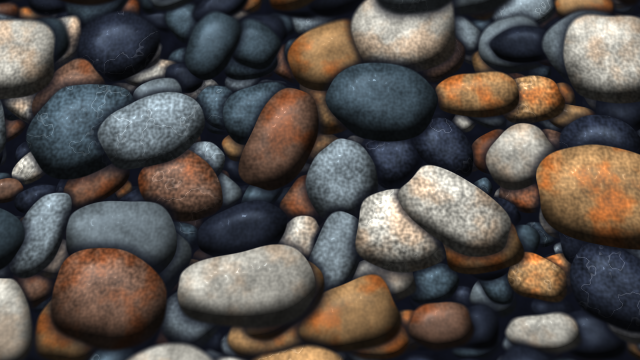
Write a Shadertoy shader that draws this texture.

```glsl
// Wet river pebbles: layers of scattered, irregular egg shapes painted from small
// to large. Each stone is shaded as a flat dome with mottling, speckles and a cool
// sky sheen, and casts a soft contact shadow on the stones beneath it.

const int LAYERS = 6;
const vec3 GAP = vec3(0.055, 0.063, 0.098);
const vec3 NAVY = vec3(0.13, 0.15, 0.20);
const vec3 SLATE = vec3(0.24, 0.30, 0.34);
const vec3 BLUE_GREY = vec3(0.46, 0.51, 0.54);
const vec3 BROWN = vec3(0.45, 0.34, 0.28);
const vec3 TAN = vec3(0.68, 0.53, 0.36);
const vec3 PALE = vec3(0.76, 0.75, 0.71);
const vec3 SKY = vec3(0.60, 0.67, 0.73);
const vec3 LIGHT = vec3(-0.20, 0.60, 0.77);

struct Pebble {
    vec2 centre;
    vec2 radii;
    mat2 turn;
    vec2 seed;
};

vec2 hash22(vec2 p) {
    vec3 h = fract(p.xyx * vec3(0.1031, 0.1030, 0.0973));
    h += dot(h, h.yzx + 33.33);
    return fract((h.xx + h.yz) * h.zy);
}

float cornerSlope(vec2 cell, vec2 offset) {
    float a = 6.2832 * hash22(cell).x;
    return dot(vec2(cos(a), sin(a)), offset);
}

float gradientNoise(vec2 p) {
    vec2 i = floor(p), f = p - i;
    vec2 u = f * f * f * (f * (f * 6.0 - 15.0) + 10.0);
    vec2 e = vec2(1.0, 0.0);
    float low = mix(cornerSlope(i, f), cornerSlope(i + e, f - e), u.x);
    float high = mix(cornerSlope(i + e.yx, f - e.yx), cornerSlope(i + 1.0, f - 1.0), u.x);
    return mix(low, high, u.y);
}

float fbm(vec2 p) {
    float sum = 0.0, amp = 0.65;
    for (int i = 0; i < 4; i++) {
        sum += amp * gradientNoise(p);
        p = mat2(1.6, 1.2, -1.2, 1.6) * p + 7.3;
        amp *= 0.55;
    }
    return sum;
}

Pebble makePebble(vec2 cell, vec2 cellSize, float layer) {
    vec2 key = cell + layer * vec2(37.0, 61.0) + 211.0;
    vec2 jitter = hash22(key) - 0.5;
    vec2 shape = hash22(key + 113.7);
    vec2 seed = hash22(key + 271.3);
    float swing = 2.0 * hash22(key + 419.9).x - 1.0;
    float angle = 0.1 + 1.4 * swing * abs(swing);
    float major = cellSize.y * mix(0.48, 0.66, shape.x);
    float stagger = 0.5 * mod(cell.y, 2.0);
    vec2 centre = (cell + 0.5 + vec2(stagger, 0.0) + 0.5 * jitter) * cellSize;
    mat2 turn = mat2(cos(angle), sin(angle), -sin(angle), cos(angle));
    return Pebble(centre, major * vec2(1.0, 1.0 / mix(1.12, 1.95, shape.y)), turn, seed);
}

// Returns the scaled local position, the dome radius (1 at the rim) and the distance.
vec4 pebbleField(vec2 p, Pebble s) {
    vec2 q = ((p - s.centre) * s.turn) / s.radii;
    q.y *= 1.0 + 0.4 * (s.seed.y - 0.5) * q.x;
    float power = mix(2.0, 2.8, s.seed.x);
    float rim = pow(pow(abs(q.x), power) + pow(abs(q.y), power), 1.0 / power);
    rim *= 1.0 + 0.16 * gradientNoise(q * 1.1 + s.seed * 40.0);
    float dist = (rim - 1.0) * rim / max(length(q / s.radii), 0.001);
    return vec4(q, rim, dist);
}

vec3 stoneColour(float pick) {
    vec3 c = pick < 0.22 ? NAVY : SLATE;
    c = pick > 0.42 ? BLUE_GREY : c;
    c = pick > 0.63 ? BROWN : c;
    c = pick > 0.76 ? TAN : c;
    return pick > 0.88 ? PALE : c;
}

vec3 shadePebble(vec2 p, vec4 field, Pebble s, float focus) {
    vec2 grain = p + s.seed * 19.0;
    float mottle = fbm(grain * 13.0);
    float stain = fbm(grain * 8.0 + 5.0);
    float speckle = gradientNoise(grain * 105.0) + 0.7 * gradientNoise(grain * 52.0);

    // Surface colour
    vec3 albedo = stoneColour(s.seed.x) * mix(0.85, 1.12, s.seed.y);
    float warmth = smoothstep(0.0, 0.12, albedo.r - albedo.b);
    albedo *= mix(vec3(1.0), vec3(1.08, 0.80, 0.58), warmth * smoothstep(-0.1, 0.35, stain));
    albedo *= 1.0 + 0.5 * mottle + mix(0.15, 0.5, s.seed.y) * focus * speckle;
    float vein = 1.0 - smoothstep(0.0, 0.035, abs(stain + 0.12));
    albedo += 0.12 * vein * step(0.7, s.seed.y);

    // Flat dome under a soft sky
    float rim = min(field.z, 1.0);
    vec2 slope = s.turn * (field.xy * s.radii.y / s.radii);
    slope = slope * pow(rim, 1.5) * 1.5 + 0.16 * vec2(mottle, stain);
    vec3 normal = normalize(vec3(slope, 1.05 - 0.7 * rim * rim));
    float diffuse = max(dot(normal, LIGHT), 0.0);
    float facing = max(dot(normal, normalize(LIGHT + vec3(0.0, 0.0, 1.0))), 0.0);
    float gloss = 1.0 - smoothstep(0.15, 0.65, albedo.g);
    float sheen = pow(facing, 18.0) * (0.3 + 0.35 * smoothstep(-0.3, 0.4, stain));
    float glint = pow(facing, 50.0) * smoothstep(0.35, 0.75, speckle) * focus;
    vec3 lit = albedo * (0.16 + 1.05 * diffuse);
    return lit + SKY * (sheen * mix(0.08, 0.55, gloss) + 0.35 * glint);
}

void mainImage(out vec4 fragColor, in vec2 fragCoord) {
    vec2 uv = fragCoord / iResolution.xy;
    vec2 p = fragCoord / iResolution.y;
    float blurred = smoothstep(0.22, 0.55, abs(uv.y - 0.5));
    float softness = max(mix(0.0025, 0.008, blurred), 0.8 / iResolution.y);
    // Stones grow slightly toward the viewer
    p = vec2((p.x - 0.89) * (0.92 + 0.22 * p.y), 0.92 * p.y + 0.11 * p.y * p.y);

    vec3 colour = GAP * (1.0 + 0.6 * fbm(p * 18.0));
    for (int i = 0; i < LAYERS; i++) {
        float layer = float(i);
        float size = 0.10 * pow(1.26, layer);
        vec2 cellSize = size * vec2(1.22, 1.0);
        float presence = mix(1.0, 0.42, layer / float(LAYERS - 1));
        float row = floor(p.y / cellSize.y);
        for (int j = 1; j >= -1; j--) {
            float y = row + float(j);
            float column = floor(p.x / cellSize.x - 0.5 * mod(y, 2.0));
            for (int k = -1; k <= 1; k++) {
                vec2 cell = vec2(column + float(k), y);
                if (hash22(cell + layer * 83.0 + 557.0).y > presence) continue;
                Pebble stone = makePebble(cell, cellSize, layer);
                vec4 field = pebbleField(p, stone);
                float reach = 0.012 + 0.16 * stone.radii.y;
                float open = smoothstep(-0.4 * reach, reach, field.w);
                colour = mix(GAP, colour, mix(0.1, 1.0, open));
                float cover = 1.0 - smoothstep(-softness, softness, field.w);
                if (cover > 0.0) {
                    vec3 surface = shadePebble(p, field, stone, 1.0 - 0.75 * blurred);
                    colour = mix(colour, surface, cover);
                }
            }
        }
    }
    fragColor = vec4(clamp(colour, 0.0, 1.0), 1.0);
}
```
